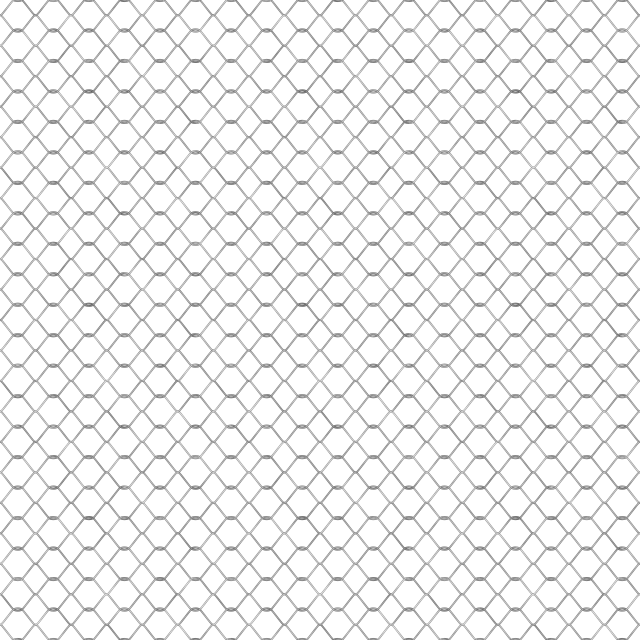
This pattern is drawn by a Shadertoy shader. Its source:

```glsl
// Woven wire mesh: interlocking zigzag wires with wide and narrow knots on white.
#define REPEATS vec2(18.0, 21.0)   // cells across and down
#define BLOCK vec2(6.0, 7.0)       // cells after which the wear recurs
#define WIRE_RADIUS 0.024          // lengths are in cell widths
#define KNOT_FLAT 0.105            // half length of the wide knot
#define TIP_START 0.475            // where the wire levels at the narrow knot
#define KNOT_GAP 0.038             // wire offset at the wide knot
#define TIP_GAP 0.022              // wire offset at the narrow knot
#define BEND 0.045                 // roundness of the bends
#define EDGE_TONE 0.42
#define CORE_TONE 0.80
#define WEAR 0.20
#define SAMPLES 3

const float TAU = 6.2831853;

float hash(vec2 p) {
    vec3 q = fract(vec3(p.xyx) * 0.1031);
    q += dot(q, q.yzx + 33.33);
    return fract((q.x + q.y) * q.z);
}

// Rounded ramp: value and slope
vec2 softRamp(float t) {
    float r = sqrt(t * t + BEND * BEND);
    return 0.5 * vec2(t + r, 1.0 + t / r);
}

// Height and slope of a wire at distance u from the wide knot
vec2 wireCurve(float u, float cellHeight) {
    float steep = (0.5 * cellHeight + KNOT_GAP + TIP_GAP) / (TIP_START - KNOT_FLAT);
    vec2 ramp = softRamp(u - KNOT_FLAT) - softRamp(u - TIP_START);
    return steep * ramp - vec2(KNOT_GAP, 0.0);
}

// Slow tonal drift that wraps with the block
float drift(vec2 p) {
    vec2 t = TAU * p / BLOCK;
    return 0.5 * sin(dot(t, vec2(5.0, 3.0)))
         + 0.3 * sin(dot(t, vec2(-4.0, 9.0)) + 1.7)
         + 0.2 * sin(dot(t, vec2(17.0, 13.0)) + 0.6);
}

float meshTone(vec2 p, float blur) {
    float cellHeight = REPEATS.x / REPEATS.y;
    float column = floor(p.x);
    float row = floor(p.y + 0.5);
    float x = p.x - column - 0.5;
    float u = abs(x);
    int side = x > 0.0 ? 1 : 0;
    vec2 curve = wireCurve(u, cellHeight);
    float stretch = sqrt(1.0 + curve.y * curve.y);
    float wear = drift(p);
    float knotShade = 1.0 - 0.17 * (1.0 - smoothstep(0.06, 0.18, u));
    float tone = 1.0;

    // Back pair first; the order flips on each side so the wires interlock
    for (int i = 0; i < 4; i++) {
        int parity = (i / 2) ^ side;
        float wire = 2.0 * row + float(2 * (i % 2) - 2 + parity);
        float height = parity == 0 ? 0.5 * wire * cellHeight + curve.x
                                   : 0.5 * (wire + 1.0) * cellHeight - curve.x;
        float d = abs(p.y * cellHeight - height) / stretch;

        // Light core between dark rims, with wear per wire segment
        vec2 segment = mod(vec2(2.0 * column + float(side), wire), 2.0 * BLOCK);
        float metal = mix(CORE_TONE, EDGE_TONE, smoothstep(0.2, 0.85, d / WIRE_RADIUS));
        metal *= 1.0 + WEAR * (hash(segment + 3.0) - 0.5 + 0.6 * wear);
        float cover = clamp((WIRE_RADIUS - d) / blur + 0.5, 0.0, 1.0);
        tone = mix(tone, metal * knotShade, cover);
    }
    return tone;
}

void mainImage(out vec4 fragColor, in vec2 fragCoord) {
    float blur = REPEATS.x / (iResolution.x * float(SAMPLES));
    float tone = 0.0;

    // Average a grid of subpixel samples
    for (int i = 0; i < SAMPLES * SAMPLES; i++) {
        vec2 offset = (vec2(i % SAMPLES, i / SAMPLES) + 0.5) / float(SAMPLES) - 0.5;
        vec2 p = (fragCoord + offset) / iResolution.xy * REPEATS;
        tone += meshTone(p, blur);
    }
    tone /= float(SAMPLES * SAMPLES);
    fragColor = vec4(vec3(tone), 1.0);
}
```
